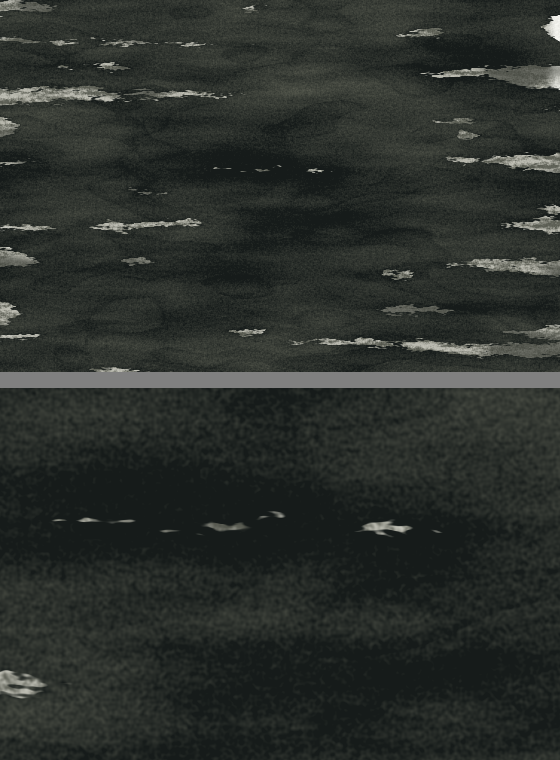
Top, the full canvas; bottom, a detail of the centre.
Write a Shadertoy shader that draws this texture.

```glsl
float hash(float n) {
    return fract(sin(n * 12.9898) * 4375.85);
}

vec2 gradientAt(vec2 cell) {
    vec3 h = fract(cell.xyx * vec3(0.1031, 0.1030, 0.0973));
    h += dot(h, h.yzx + 33.33);
    return fract((h.xx + h.yz) * h.zy) * 2.0 - 1.0;
}

float gradientNoise(vec2 p) {
    vec2 i = floor(p), f = fract(p);
    vec2 u = f * f * f * (f * (f * 6.0 - 15.0) + 10.0);
    vec2 e = vec2(0, 1);
    float low = mix(dot(gradientAt(i), f), dot(gradientAt(i + e.yx), f - e.yx), u.x);
    float high = mix(dot(gradientAt(i + e), f - e), dot(gradientAt(i + 1.0), f - 1.0), u.x);
    return mix(low, high, u.y);
}

float fbm(vec2 p) {
    float sum = 0.0, amplitude = 1.0;
    for (int i = 0; i < 5; i++) {
        sum += amplitude * gradientNoise(p);
        p = mat2(1.9, 0.25, -0.25, 1.9) * p + 17.3;
        amplitude *= 0.5;
    }
    return sum;
}

// Tapered stroke with its own reach to the left and right; positive inside
float streak(vec2 q, vec2 reach, float halfWidth) {
    float along = max(-q.x / reach.x, q.x / reach.y);
    float taper = 1.0 - pow(along, 1.3) - 4.0 * max(along - 1.0, 0.0);
    return halfWidth * taper - abs(q.y);
}

// Bare paper left between the brush strokes
float paperGaps(vec2 p, float aspect) {
    float gap = -1.0;
    p.y += 0.015 * gradientNoise(p * 5.0) + 0.006 * gradientNoise(p * 19.0);

    // Long tails running in from the left and right sides
    for (int i = 0; i < 18; i++) {
        float k = float(i) + 1.0;
        vec2 centre = vec2(mod(k, 2.0) * aspect, (k - 1.2 + 1.4 * hash(k)) / 18.0);
        vec2 q = p - centre;
        q.y += 0.1 * (hash(k + 20.3) - 0.5) * q.x;
        float reach = mix(0.05, 0.75, pow(hash(k + 40.7), 3.0));
        gap = max(gap, streak(q, vec2(reach), mix(0.003, 0.032, pow(hash(k + 61.1), 1.6))));
    }

    // Short slivers inside the wash
    for (int i = 0; i < 14; i++) {
        float k = float(i) + 101.0;
        vec2 centre = vec2(aspect * hash(k), (float(i) + hash(k + 23.9)) / 14.0);
        vec2 q = p - centre;
        q.y += 0.1 * (hash(k + 47.2) - 0.3) * q.x;
        float size = mix(0.03, 0.22, pow(hash(k + 71.6), 2.0));
        float lean = mix(0.15, 0.85, hash(k + 33.8));
        gap = max(gap, streak(q, size * vec2(lean, 1.0 - lean) * 1.6, mix(0.0, 0.012, hash(k + 89.4))));
    }

    // Ragged bristle marks
    gap += 0.018 * gradientNoise(p * vec2(11, 45));
    gap += 0.016 * gradientNoise(p * vec2(22, 120));
    return gap + 0.012 * gradientNoise(p * vec2(70, 230));
}

// Soft dark rim where a pool of ink dried
float tideLine(float pool) {
    return smoothstep(-0.02, 0.02, pool) * exp(-9.0 * max(pool, 0.0));
}

void mainImage(out vec4 fragColor, in vec2 fragCoord) {
    vec2 p = fragCoord / iResolution.y;
    float aspect = iResolution.x / iResolution.y;

    // Layered ink wash, darkest across the middle
    vec2 warped = p + vec2(0.03, 0.015) * vec2(fbm(p * 6.0), fbm(p * 6.0 + 41.0));
    float tone = 0.53 + 0.75 * fbm(warped * vec2(2.0, 6.5) + 7.0);
    tone += 0.55 * gradientNoise(warped * vec2(1.2, 14.0) + 3.0);
    tone += 0.4 * fbm(warped * vec2(4.0, 32.0) + 51.0);
    tone -= 0.28 * exp(-pow((p.y - 0.45) / 0.2, 2.0));

    // Dried pools
    vec2 poolPoint = warped * vec2(2.5, 8.0);
    float pool = gradientNoise(poolPoint + 29.0) + 0.3 * gradientNoise(poolPoint * 2.3 + 5.0);
    float rimStrength = smoothstep(-0.15, 0.25, gradientNoise(p * 3.5 + 13.0));
    tone += 0.2 * smoothstep(-0.02, 0.02, pool);
    tone -= 0.5 * rimStrength * tideLine(pool);
    tone -= 0.3 * tideLine(gradientNoise(warped * vec2(4.0, 13.0) + 83.0) - 0.15);

    // Paper grain
    float grain = gradientNoise(p * 250.0) + 0.8 * gradientNoise(p * vec2(110, 150) + 9.0);
    tone += 0.58 * grain;

    float gap = paperGaps(p, aspect);
    tone -= 0.25 * smoothstep(-0.02, 0.0, gap);
    vec3 ink = mix(vec3(0.10, 0.12, 0.113), vec3(0.25, 0.265, 0.235), clamp(tone, -0.1, 1.6));

    // Paper with thin ink drag, dull in places and whitest at the sides
    float drag = gradientNoise(p * vec2(9, 75) + 5.0) + 0.6 * gradientNoise(p * vec2(60, 150)) + 0.3 * grain;
    vec3 paper = mix(vec3(0.37, 0.38, 0.34), vec3(0.72, 0.72, 0.68), smoothstep(-0.4, 0.4, drag));
    float dull = smoothstep(0.0, 0.25, gradientNoise(p * vec2(4, 9) + 61.0));
    paper = mix(paper, vec3(0.31, 0.32, 0.29), 0.8 * dull);
    float side = min(p.x, aspect - p.x);
    float white = smoothstep(0.05, 0.01, side) * smoothstep(0.0, 0.2, gradientNoise(p * vec2(5, 9) + 2.0));
    paper = mix(paper, vec3(0.94, 0.94, 0.92), white) + 0.06 * grain;

    fragColor = vec4(mix(ink, paper, smoothstep(-0.002, 0.003, gap)), 1.0);
}
```
